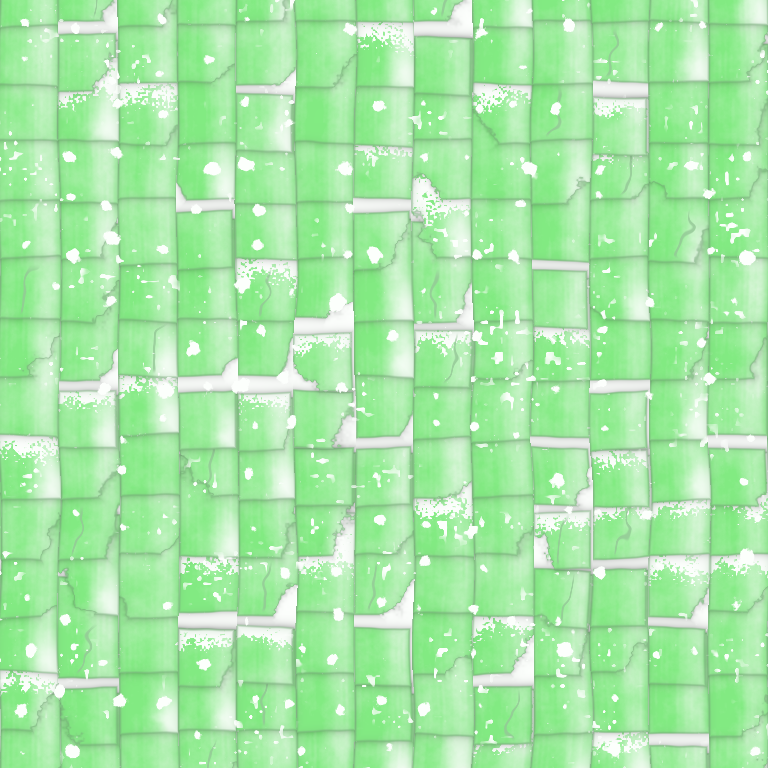
Write a three.js fragment shader that draws this texture.

```glsl
// Weathered pale green roof tiles in a 13 by 13 grid of overlapping courses.
// Each tile is a signed shape with slips, chips and cracks, painted from the
// lower course upward; white flakes and grainy wear are scattered on top.
#define TILES 13.0
#define ROW_SHIFT 0.41
#define SOFT 0.018
#define CHIP_SHARE 0.42
#define SHORT_SHARE 0.13
#define CRACK_SHARE 0.12
#define FLAKE_GRID 17.0
#define FLAKE_SHARE 0.58

varying vec2 vUv;

const vec3 DEEP = vec3(0.51, 0.92, 0.51);
const vec3 PALE = vec3(0.81, 0.96, 0.81);
const vec3 EDGE = vec3(0.46, 0.66, 0.47);
const vec3 WHITE = vec3(0.99, 1.0, 0.99);

float hash(vec2 p) {
  vec3 q = fract(p.xyx * vec3(0.1031, 0.1030, 0.0973));
  q += dot(q, q.yzx + 33.33);
  return fract((q.x + q.y) * q.z);
}

float noise(vec2 p) {
  vec2 i = floor(p), f = fract(p);
  f = f * f * (3.0 - 2.0 * f);
  return mix(mix(hash(i), hash(i + vec2(1.0, 0.0)), f.x),
             mix(hash(i + vec2(0.0, 1.0)), hash(i + 1.0), f.x), f.y);
}

float fbm(vec2 p) {
  float sum = 0.0, amp = 0.5;
  for (int i = 0; i < 4; i++) {
    sum += amp * noise(p);
    p = p * 2.1 + 17.3;
    amp *= 0.5;
  }
  return sum / 0.9375;
}

// Signed distance inside a jagged break across a lower corner
float chipEdge(vec2 q, vec2 id, vec2 p) {
  float x = hash(id + 41.0) < 0.8 ? 1.0 - q.x : q.x;
  float wide = mix(0.18, 0.5, hash(id + 43.0));
  float tall = mix(0.25, 0.85, hash(id + 47.0));
  float jag = (noise(p * 5.0 + 60.0) - 0.5) * 0.7 + (noise(p * 22.0) - 0.5) * 0.22;
  return (x / wide + q.y / tall - 1.0 + jag) * wide * 0.8;
}

// Glaze: green on the left, a pale band on the right, streaks and mottling
vec3 glaze(vec2 q, vec2 id, vec2 p) {
  float band = smoothstep(0.35, 0.8, q.x) * (1.0 - 0.65 * smoothstep(0.85, 1.0, q.x));
  float tone = 0.12 + band * mix(0.35, 0.75, hash(id + 5.0));
  tone += (hash(id + 7.0) - 0.4) * 0.28 + (fbm(p * 2.6) - 0.5) * 0.55;
  tone += (noise(vec2(p.x * 22.0, p.y * 1.3)) - 0.5) * 0.16;
  tone += (fbm(p * 14.0) - 0.5) * 0.2 + 0.14 * smoothstep(0.4, 1.1, q.y);
  vec3 col = mix(DEEP, PALE, clamp(tone, 0.0, 1.15));
  // bleached lower right side on a few tiles
  float bleach = step(0.78, hash(id + 11.0)) * smoothstep(0.55, 1.0, q.x + 0.2 * fbm(p * 4.0))
               * smoothstep(1.0, 0.2, q.y);
  return mix(col, WHITE, bleach * 0.85);
}

vec3 paintTile(vec3 under, vec2 p, float row) {
  vec2 id = vec2(floor(p.x), row);
  bool isShort = hash(id + 3.0) < SHORT_SHARE;
  float slip = isShort ? mix(0.12, 0.22, hash(id + 13.0)) : (hash(id + 13.0) - 0.5) * 0.13;
  float top = isShort ? 0.98 : 1.72;
  float right = isShort ? 0.95 : 1.0;
  vec2 q = vec2(fract(p.x), p.y - row + slip);
  q.y += (hash(id + 17.0) - 0.5) * 0.12 * (q.x - 0.5) + 0.02 * noise(p * 4.0);

  float d = min(min(q.y, top - q.y), min(q.x, right - q.x + 0.015));
  if (hash(id + 19.0) < CHIP_SHARE) d = min(d, chipEdge(q, id, p));

  vec3 col = glaze(q, id, p);
  // grainy white wear from the top, and a little along every edge
  float amount = hash(id + 23.0) > 0.82 ? 0.42 : 0.0;
  float wear = fbm(p * 4.0 + 9.0) * 0.5 + noise(p * 30.0) * 0.35;
  wear += amount * smoothstep(0.35, 1.0, q.y) + 0.1 * exp(-max(d, 0.0) * 14.0);
  col = mix(col, WHITE, smoothstep(0.71, 0.79, wear));
  // a thin wandering crack
  float path = 0.3 + 0.4 * hash(id + 29.0) + 0.2 * (q.y - 0.5) + 0.22 * (noise(p * 4.5) - 0.5);
  float crack = smoothstep(0.035, 0.01, abs(q.x - path)) * step(hash(id + 31.0), CRACK_SHARE);
  crack *= smoothstep(0.05, 0.15, q.y) * smoothstep(0.95, 0.75, q.y);
  col = mix(col, EDGE + 0.12, crack * 0.8);
  // dark rim with a soft falloff, and a shadow cast on the course below
  float inside = max(d, 0.0);
  float rim = 0.42 * smoothstep(0.045, 0.005, inside) + 0.24 * exp(-inside * 15.0);
  col = mix(col, EDGE, rim);
  under *= 1.0 - 0.17 * exp(-max(-d, 0.0) * 18.0);
  return mix(under, col, smoothstep(-SOFT, SOFT, d));
}

// Ragged flakes plus fine specks gathered in clusters
float flakes(vec2 uv) {
  vec2 g = uv * FLAKE_GRID, id = floor(g);
  vec2 centre = 0.25 + 0.5 * vec2(hash(id + 71.0), hash(id + 73.0));
  float size = mix(0.05, 0.17, pow(hash(id + 79.0), 1.5));
  float dist = length(fract(g) - centre) + (fbm(g * 6.0) - 0.5) * 0.22;
  float flake = smoothstep(0.02, -0.02, dist - size) * step(hash(id + 83.0), FLAKE_SHARE);
  float cluster = smoothstep(0.5, 0.75, fbm(uv * 19.0 + 31.0));
  float speck = smoothstep(0.84, 0.92, noise(uv * 150.0) + 0.14 * cluster - 0.04);
  return max(flake, speck * cluster);
}

void main() {
  vec2 p = vUv * TILES + vec2(0.0, ROW_SHIFT);
  p.x += 0.09 * (noise(p * 0.8 + 5.0) - 0.5);
  float row = floor(p.y);
  vec3 col = WHITE;
  for (int i = -1; i <= 1; i++) col = paintTile(col, p, row + float(i));
  col = mix(col, WHITE, flakes(vUv));
  gl_FragColor = vec4(col, 1.0);
}
```
